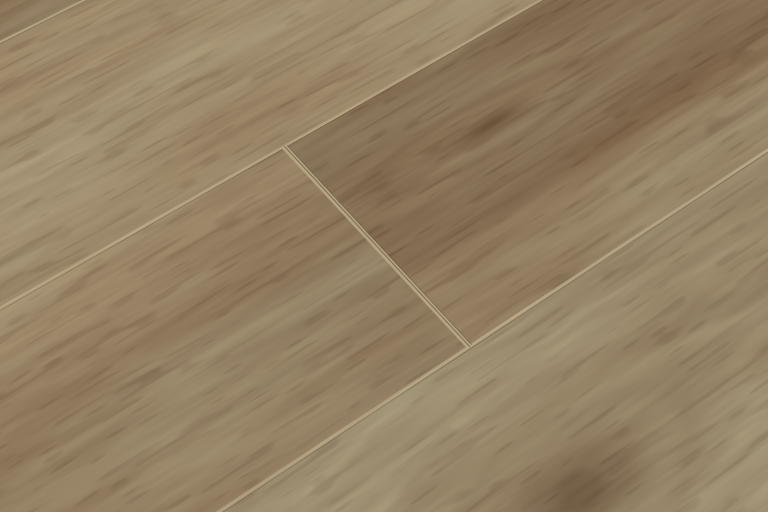
Give the GLSL for this texture, as a WebGL 1 fragment shader.

```glsl
precision highp float;
// Oak floor boards seen at a slant: a projective map turns the canvas into board
// space (along, across), where rows and joints repeat. Stretched noise gives the
// fibres, and distances to a heart point bend the growth rings around the knots.

uniform vec2 u_resolution;

// Perspective, in units of canvas height
const vec2 VANISH = vec2(7.617, 4.740);        // where the long seams converge
const float SEAM_HEIGHT = 0.398;               // left-edge height of the seam of row 0
const float ROW_SCALE = 0.589;
const float ROW_TAPER = 0.133;
const vec2 JOINT_POINT = vec2(0.557, 0.711);
const vec2 JOINT_NORMAL = vec2(0.734, 0.679);

// Boards
const float BOARD_LENGTH = 3.0;
const float STAGGER = 1.1;
const float ROW_WIDTH = 0.5;                   // approximate width on the canvas
const float SEAM_HALF = 0.0027;
const float JOINT_HALF = 0.0052;
const float GAP_HALF = 0.0009;

// Colours
const vec3 DARK_OAK = vec3(0.495, 0.408, 0.305);
const vec3 LIGHT_OAK = vec3(0.685, 0.612, 0.488);
const vec3 BEVEL = vec3(0.725, 0.662, 0.530);
const vec3 GAP = vec3(0.390, 0.320, 0.235);
const vec3 GREY_CAST = vec3(-0.018, 0.002, 0.008);

// Hearts of the figured boards, as (along, across)
const vec2 SMALL_KNOT = vec2(0.325, -0.348);
const vec2 LARGE_KNOT = vec2(-0.028, -1.596);

float hash(vec2 p) {
  return fract(sin(dot(p, vec2(127.1, 311.7))) * 43758.55);
}

float noise(vec2 p) {
  vec2 i = floor(p);
  vec2 f = fract(p);
  f = f * f * (3.0 - 2.0 * f);
  return mix(mix(hash(i), hash(i + vec2(1.0, 0.0)), f.x),
             mix(hash(i + vec2(0.0, 1.0)), hash(i + 1.0), f.x), f.y);
}

float fbm(vec2 p) {
  float sum = 0.0;
  float gain = 0.53;
  for (int i = 0; i < 4; i++) {
    sum += gain * noise(p);
    p = p * 2.03 + 17.3;
    gain *= 0.5;
  }
  return sum;
}

float stroke(float d, float halfWidth) {
  float px = 0.75 / u_resolution.y;
  return 1.0 - smoothstep(halfWidth - px, halfWidth + px, abs(d));
}

// Board space: x runs along the grain, y counts rows across it
vec2 boardSpace(vec2 p) {
  float t = p.x / VANISH.x;
  float rise = (p.y - VANISH.y * t) / (1.0 - t) - SEAM_HEIGHT;
  return vec2(dot(p - JOINT_POINT, JOINT_NORMAL),
              rise / (ROW_SCALE - ROW_TAPER * rise));
}

// Oval close to the heart, parallel to the grain further along
float ringDistance(vec2 d, float squeeze) {
  float along = squeeze * d.x;
  return sqrt(d.y * d.y + along * along / (1.0 + 5.0 * d.x * d.x));
}

void main() {
  vec2 p = gl_FragCoord.xy / u_resolution.y;
  vec2 b = boardSpace(p);
  float row = floor(b.y);
  float across = b.y - row;
  float run = (b.x + STAGGER * (row + 1.0)) / BOARD_LENGTH;
  float column = floor(run);
  vec2 seed = 37.0 * vec2(hash(vec2(row, column)), hash(vec2(column, row + 9.0)));

  // Which kind of board this is
  float middle = step(abs(row + 1.0), 0.5);
  float walnut = middle * step(0.0, column);
  float plain = middle - walnut;
  float burl = step(row, -1.5);
  float corner = step(0.5, row);

  // Base tone, with a slow shift across the middle row
  float tone = 0.67 - 0.38 * corner - 0.05 * burl;
  tone = mix(tone, 0.42 + 0.34 * smoothstep(0.55, 1.0, across), plain);
  tone = mix(tone, 0.17 + 0.36 * smoothstep(0.5, 0.0, across), walnut);
  tone -= 0.12 * plain * smoothstep(-0.45, 0.0, b.x);

  // Growth rings, wavering more on the figured boards
  vec2 heart = vec2(0.0, row + 1.7);
  heart = mix(heart, SMALL_KNOT, walnut);
  heart = mix(heart, LARGE_KNOT, burl);
  float squeeze = 0.06 + 0.44 * walnut + 0.72 * burl;
  float waver = fbm(b * vec2(3.0, 6.0) + seed) - 0.5;
  float radius = ringDistance(b - heart, squeeze);
  float phase = radius + (0.07 + 0.09 * burl) * waver;
  float rings = noise(vec2(phase * 32.0, b.x * 0.9) + seed);
  float figure = 0.17 + 0.15 * walnut + 0.10 * burl;
  tone += figure * (rings - 0.5);

  // Cloudy patches, fibres and short dark pores
  float flow = b.y + 0.025 * waver;
  float cloud = fbm(vec2(b.x * 2.0, flow * 5.5) + seed);
  float fibre = 0.5 * noise(vec2(b.x * 6.0, flow * 34.0) + seed)
              + 0.5 * noise(vec2(b.x * 13.0, flow * 82.0) + seed);
  float pores = smoothstep(0.66, 0.92, noise(vec2(b.x * 16.0, flow * 68.0) + seed + 5.0));
  tone += 0.62 * (cloud - 0.5) + 0.34 * (fibre - 0.5) - 0.20 * pores;

  // Dark knot cores
  float core = smoothstep(mix(0.055, 0.17, burl), 0.0, phase);
  tone -= (walnut * 0.42 + burl * 0.72) * core;

  vec3 color = mix(DARK_OAK, LIGHT_OAK, clamp(tone, -0.4, 1.1));
  color += GREY_CAST * (0.6 * burl + 1.4 * (cloud - 0.5));

  // Long seams: pale bevel with a hairline shadow under it
  float wear = 0.62 + 0.36 * noise(vec2(b.x * 9.0, row));
  float seam = (b.y - floor(b.y + 0.5)) * ROW_WIDTH;
  color = mix(color, GAP, 0.60 * wear * stroke(seam + SEAM_HALF + GAP_HALF, GAP_HALF));
  color = mix(color, BEVEL, wear * stroke(seam, SEAM_HALF));

  // End joints: two pale bevels with a dark gap between
  float joint = (run - floor(run + 0.5)) * BOARD_LENGTH;
  color = mix(color, GAP, 0.5 * stroke(joint - JOINT_HALF - GAP_HALF, GAP_HALF));
  color = mix(color, BEVEL, 0.90 * stroke(joint, JOINT_HALF));
  color = mix(color, GAP, 0.75 * stroke(joint - 0.001, GAP_HALF));

  gl_FragColor = vec4(color, 1.0);
}
```
